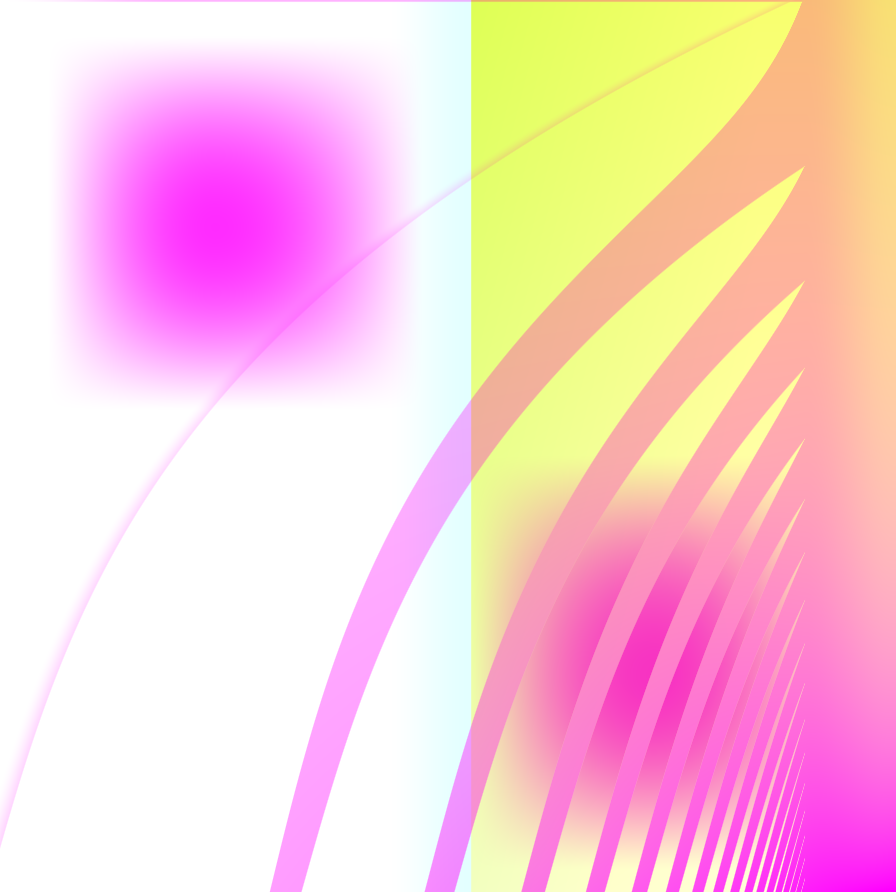
Write a Shadertoy shader that draws this background.

```glsl
// Rounded-square falloff: 1 at the peak, 0 on the box from lo to hi
float softGlow(vec2 p, vec2 lo, vec2 peak, vec2 hi) {
    vec2 reach = mix(peak - lo, hi - peak, step(peak, p));
    vec2 d = min(abs(p - peak) / reach, 1.0);
    vec2 fall = pow(1.0 - d * d, vec2(1.25));
    return fall.x * fall.y;
}

// Fan of curved stripes that widen until they merge at the right
float stripeFan(vec2 p) {
    float bend = p.y * (0.28 + 0.62 * p.y * p.y);
    float phase = 1.93 / (max(1.0 - p.x, 0.0) + bend + 0.002);
    float width = 0.102 / max(1.0 - p.x, 0.05)
                + 0.7 * max(p.x - 0.3, 0.0) * max(0.9 - p.x, 0.0);
    width = min(width, 1.0);
    float offCentre = 0.5 - abs(fract(phase + 0.1 + 0.5 * width) - 0.5);
    float blur = max(fwidth(phase), 0.0001);
    float cover = clamp((0.5 * width - offCentre) / blur + 0.5, 0.0, 1.0);
    cover *= smoothstep(1.86, 1.94, phase);
    float pixel = 1.0 / iResolution.x;
    return max(cover, smoothstep(-pixel, pixel, p.x - 0.898));
}

void mainImage(out vec4 fragColor, in vec2 fragCoord) {
    vec2 uv = fragCoord / iResolution.xy;
    float pixel = 1.0 / iResolution.x;
    float depth = 1.0 - uv.y;
    float panel = smoothstep(-0.5 * pixel, 0.5 * pixel, uv.x - 0.526);

    // White side with a cyan shade, yellow side paling downwards
    vec3 white = mix(vec3(1.0), vec3(0.89, 1.0, 1.0), smoothstep(0.43, 0.526, uv.x));
    float across = clamp((uv.x - 0.526) / 0.32, 0.0, 1.0);
    vec3 yellow = vec3(0.87 + 0.1 * across + 0.08 * depth, 1.0,
                       0.33 + 0.1 * across + 0.42 * depth);
    vec3 color = mix(white, min(yellow, 1.0), panel);

    // Glows, the lower one mostly hidden by the stripes
    float stripes = stripeFan(uv);
    float upperGlow = softGlow(uv, vec2(0.053, 0.54), vec2(0.24, 0.745), vec2(0.472, 0.96));
    float lowerGlow = softGlow(uv, vec2(0.525, 0.025), vec2(0.73, 0.243), vec2(0.935, 0.49));
    color = mix(color, vec3(1.0, 0.17, 1.0), upperGlow);
    color = mix(color, vec3(0.97, 0.2, 0.76), lowerGlow * panel * (1.0 - 0.85 * stripes));

    // Magenta stripes, strongest at the lower right
    float strength = 0.27 + 0.08 * depth + 0.7 * pow(uv.x, 2.5) * pow(depth, 4.0);
    strength *= 1.0 - 0.55 * smoothstep(0.9, 1.0, uv.x) * sqrt(uv.y);
    vec3 magenta = vec3(1.0, 0.0, mix(1.0, 0.6, uv.y * panel));
    color = mix(color, magenta, stripes * min(strength, 1.0));

    // Thin tinted line along the top
    float topLine = smoothstep(0.997, 0.999, uv.y) * smoothstep(0.0, 0.2, uv.x);
    color = mix(color, magenta, 0.3 * topLine * (1.0 - stripes));

    fragColor = vec4(color, 1.0);
}
```
